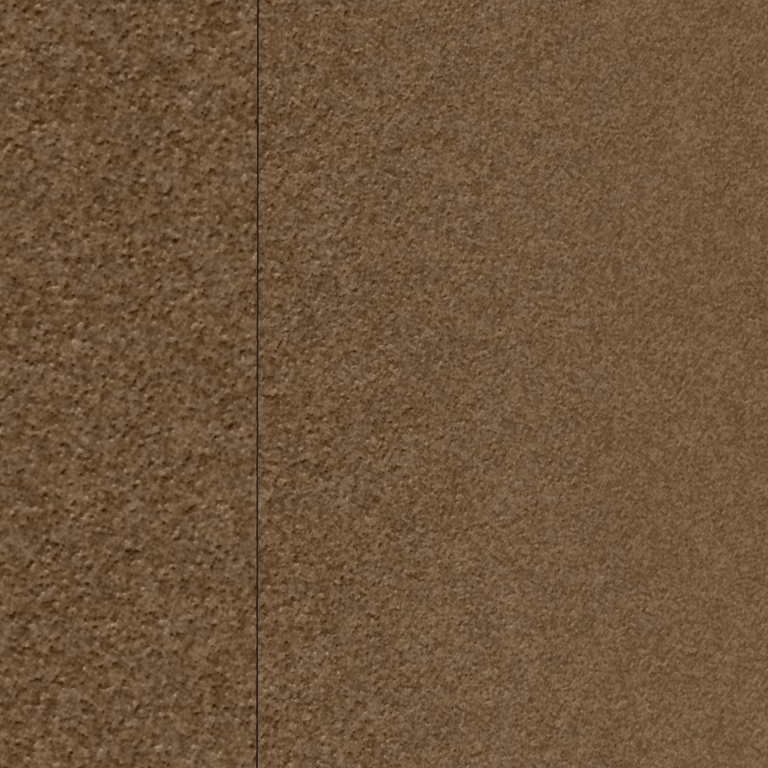
A Shadertoy shader for this texture:

```glsl
// Rough brown board of pressed grain, receding to the right, split by a thin dark vertical seam.

const vec3  MEAN_BROWN   = vec3(0.430, 0.330, 0.230);
const vec3  SEAM_DARK    = vec3(0.15, 0.11, 0.085);
const vec3  WARM_TINT    = vec3(0.008, 0.0, -0.008);
const float SEAM_X       = 0.3353;
const float SEAM_HALF    = 0.0011;
const float COARSE_FREQ  = 135.0;  // grains per canvas, near side
const float FINE_FREQ    = 215.0;  // grains per canvas, far side
const float NARROWING    = 0.14;   // foreshortening of grains to the right
const float NEAR_CONTRAST = 0.29;
const float FAR_CONTRAST  = 0.20;
const float PIT_DEPTH    = 0.06;
const float GLINT        = 0.07;
const vec2  LIGHT_STEP   = vec2(-0.10, 0.28);

float hash(vec2 cell) {
    uvec2 q = uvec2(ivec2(cell)) * uvec2(1597334673u, 3812015801u);
    uint n = (q.x ^ q.y) * 1597334673u;
    n = (n ^ (n >> 15)) * 2246822519u;
    n ^= n >> 13;
    return float(n >> 8) / 16777216.0;
}

float valueNoise(vec2 p) {
    vec2 cell = floor(p);
    vec2 f = fract(p);
    f = f * f * (3.0 - 2.0 * f);
    float low  = mix(hash(cell), hash(cell + vec2(1, 0)), f.x);
    float high = mix(hash(cell + vec2(0, 1)), hash(cell + vec2(1, 1)), f.x);
    return mix(low, high, f.y);
}

// Two rotated octaves, centred on zero
float grainHeight(vec2 p) {
    const mat2 turn = mat2(0.8, 0.6, -0.6, 0.8);
    float broad = valueNoise(turn * p);
    float small = valueNoise(turn * turn * p * 1.7 + 37.0);
    return 0.58 * broad + 0.42 * small - 0.5;
}

// x: lit slope, y: height
vec2 grainLayer(vec2 p) {
    float slope = grainHeight(p - LIGHT_STEP) - grainHeight(p + LIGHT_STEP);
    return vec2(slope, grainHeight(p));
}

void mainImage(out vec4 fragColor, in vec2 fragCoord) {
    vec2 uv = fragCoord / iResolution.xy;
    float pixel = 1.0 / iResolution.x;
    float rightPanel = step(SEAM_X, uv.x);

    // Grain coordinates, squeezed sideways with distance
    vec2 p = vec2(uv.x + NARROWING * uv.x * uv.x, uv.y);
    p.x += rightPanel * 3.0;

    // Coarse grain on the near panel gives way to fine grain
    float fineShare = mix(0.34, mix(0.55, 0.95, smoothstep(SEAM_X, 0.8, uv.x)), rightPanel);
    vec2 coarse = grainLayer(p * COARSE_FREQ);
    vec2 fine = grainLayer(p * FINE_FREQ + 71.0);
    vec2 grain = mix(coarse, fine, fineShare) / length(vec2(fineShare, 1.0 - fineShare));

    // Mottled grain with faint relief, sparse dark pits and small glints
    float nearness = 1.0 - smoothstep(0.2, 1.0, uv.x);
    float contrast = mix(FAR_CONTRAST, NEAR_CONTRAST, nearness);
    float tone = contrast * (0.62 * grain.x + 0.85 * grain.y);
    tone -= PIT_DEPTH * nearness * smoothstep(0.22, 0.42, -grain.x);
    tone += GLINT * mix(0.3, 1.0, nearness) * smoothstep(0.26, 0.46, grain.x);

    // Soft blotches and the overall fall of light
    float blotch = valueNoise(p * 33.0) + valueNoise(p * 69.0 + 13.0) - 1.0;
    float hueDrift = valueNoise(p * 43.0 + 5.0) - 0.5;
    tone += 0.020 * blotch;
    tone += mix(-0.014, 0.014, smoothstep(0.15, 0.7, uv.x));
    tone += 0.008 * rightPanel * smoothstep(0.4, 0.0, uv.y);

    vec3 color = MEAN_BROWN + tone;
    color += WARM_TINT * (1.4 * hueDrift + 0.5 * smoothstep(0.6, 1.0, uv.x));

    // Seam with slightly crumbled edges
    float wobble = 0.0006 * (valueNoise(vec2(uv.y * 130.0, 3.0)) - 0.5);
    float seamDistance = abs(uv.x - SEAM_X - wobble - 0.001 * (uv.y - 0.5));
    float feather = max(pixel, 0.0012);
    float seam = 1.0 - smoothstep(SEAM_HALF - 0.5 * feather, SEAM_HALF + 0.5 * feather, seamDistance);
    color = mix(color, SEAM_DARK, 0.92 * seam);

    fragColor = vec4(clamp(color, 0.0, 1.0), 1.0);
}
```
